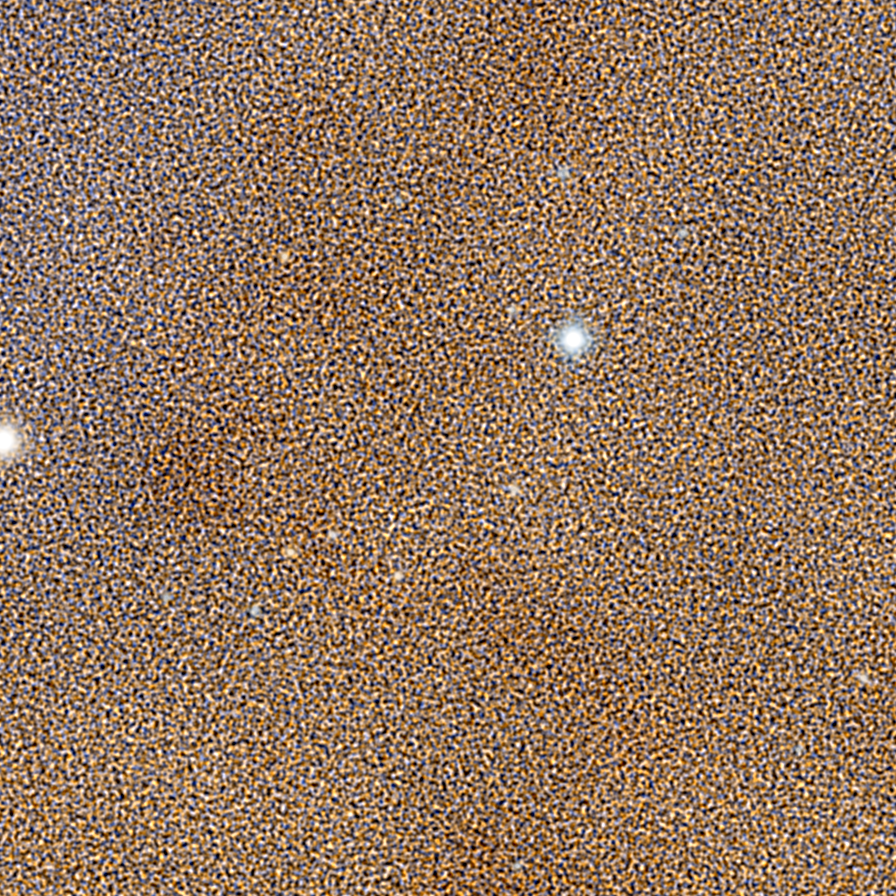
Reproduce this texture procedurally as a three.js fragment shader.

```glsl
// Grainy deep-sky field: fine sensor noise in slate, brown, cream and amber.
// Two grains of gradient noise drive lightness and warmth separately; a faint
// winding band of rusty dust and a few soft stars lie over them.

#define GRAIN_FREQ 185.0
#define LIGHT_GAIN 3.3
#define WARMTH_GAIN 3.1
#define DUST_STRENGTH 0.85
#define FAINT_STARS 14
#define MEAN_COLOR vec3(0.570, 0.470, 0.395)
#define LIGHT_AXIS vec3(0.210, 0.185, 0.155)
#define WARM_AXIS vec3(0.080, 0.005, -0.130)
#define DUST_SHIFT vec3(-0.030, -0.075, -0.115)
#define BLUE_HALO vec3(0.56, 0.77, 0.94)
#define CREAM_HALO vec3(0.90, 0.82, 0.72)
#define AMBER_HALO vec3(1.00, 0.74, 0.32)

varying vec2 vUv;

float hash(vec2 p) {
  vec3 q = fract(p.xyx * vec3(0.1031, 0.1030, 0.0973));
  q += dot(q, q.yzx + 33.33);
  return fract((q.x + q.y) * q.z);
}

vec2 gradientAt(vec2 cell) {
  float angle = 6.28318 * hash(cell);
  return vec2(cos(angle), sin(angle));
}

float gradientNoise(vec2 p) {
  vec2 i = floor(p), f = fract(p), e = vec2(1.0, 0.0);
  vec2 w = f * f * f * (f * (f * 6.0 - 15.0) + 10.0);
  float bottom = mix(dot(gradientAt(i), f),
                     dot(gradientAt(i + e.xy), f - e.xy), w.x);
  float top = mix(dot(gradientAt(i + e.yx), f - e.yx),
                  dot(gradientAt(i + e.xx), f - e.xx), w.x);
  return mix(bottom, top, w.y);
}

vec2 rotate(vec2 p, float angle) {
  float c = cos(angle), s = sin(angle);
  return vec2(c * p.x - s * p.y, s * p.x + c * p.y);
}

// Two turned layers hide the lattice of a single one.
float grain(vec2 p, float seed) {
  return gradientNoise(rotate(p, 0.45) + seed)
       + gradientNoise(rotate(p, 1.27) + seed * 2.3 + 91.7);
}

float fbm(vec2 p) {
  float sum = 0.0, amp = 1.0;
  for (int i = 0; i < 4; i++) {
    sum += amp * gradientNoise(p);
    p = rotate(p, 0.6) * 2.0 + 17.3;
    amp *= 0.55;
  }
  return sum;
}

// Density of the dust: a wavering vertical band plus loose patches.
float dust(vec2 uv) {
  float clumps = fbm(uv * 5.0 + 8.4);
  float axis = 0.5 + 0.17 * cos(6.2 * (uv.y - 0.1));
  float offset = (uv.x - axis + 0.12 * clumps) / 0.15;
  float band = exp(-offset * offset);
  return band * (0.45 + 0.9 * clumps) + 0.45 * smoothstep(0.15, 0.7, clumps);
}

// White core in a tinted halo with a ragged, slightly rayed rim.
vec3 addStar(vec3 color, vec2 offset, float radius, vec3 halo, float power) {
  float ray = cos(4.0 * atan(offset.y, offset.x + 1e-5) + 0.7);
  float d = length(offset) / radius;
  float rim = d / (1.45 + 0.2 * ray);
  color = mix(color, halo, power * 0.9 * exp(-rim * rim));
  return mix(color, vec3(1.0), power * min(1.0, 1.35 * exp(-1.3 * d * d)));
}

void main() {
  vec2 uv = vUv;

  // Fine grain, cooler to the upper left and warmer to the lower right
  float light = LIGHT_GAIN * grain(uv * GRAIN_FREQ, 13.7);
  float warmth = WARMTH_GAIN * grain(uv * GRAIN_FREQ * 0.92, 57.1);
  float cool = smoothstep(0.45, 0.0, uv.x) * smoothstep(0.0, 0.7, uv.y);
  warmth += 0.14 - 0.45 * cool - 0.2 * (uv.y - 0.5);
  light += 0.25 * fbm(uv * 4.0 + 31.0);
  vec3 color = MEAN_COLOR + LIGHT_AXIS * light + WARM_AXIS * warmth;

  // Dust
  color += DUST_STRENGTH * DUST_SHIFT * dust(uv);

  // Faint scattered stars
  for (int i = 0; i < FAINT_STARS; i++) {
    float k = float(i) * 7.0 + 3.0;
    vec2 center = vec2(hash(vec2(k, 1.0)), hash(vec2(k, 2.0)));
    float kind = hash(vec2(k, 3.0));
    vec3 halo = kind < 0.3 ? BLUE_HALO : (kind < 0.65 ? CREAM_HALO : AMBER_HALO);
    float size = mix(0.003, 0.0055, hash(vec2(k, 4.0)));
    color = addStar(color, uv - center, size, halo, 0.45 + 0.3 * kind);
  }

  // Two bright stars
  color = addStar(color, uv - vec2(0.640, 0.621), 0.0145, BLUE_HALO, 1.0);
  color = addStar(color, uv - vec2(0.004, 0.508), 0.0170, CREAM_HALO, 1.0);

  gl_FragColor = vec4(clamp(color, 0.0, 1.0), 1.0);
}
```
